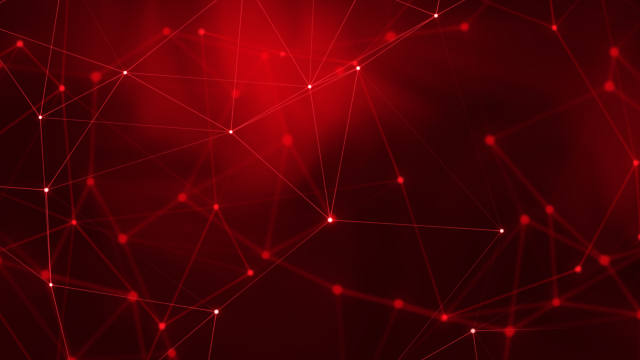
Reproduce this background procedurally as a WebGL 1 fragment shader.

```glsl
precision highp float;

uniform vec2 u_resolution;

vec3 hash3(vec2 p) {
  vec3 q = fract(p.xyx * vec3(0.1031, 0.1030, 0.0973));
  q += dot(q, q.yxz + 33.33);
  return fract((q.xxy + q.yzz) * q.zyx);
}

mat2 rotation(float angle) {
  float c = cos(angle), s = sin(angle);
  return mat2(c, -s, s, c);
}

// Soft elliptical falloff
float glow(vec2 p, vec2 center, vec2 size) {
  vec2 q = (p - center) / size;
  return exp(-dot(q, q));
}

// Smoke from warped, layered sines, in 0..1
float smoke(vec2 p) {
  float sum = 0.0;
  float amplitude = 0.5;
  for (int i = 0; i < 5; i++) {
    p = rotation(0.65) * p * 1.6;
    p += 0.5 * sin(p.yx * 1.2 + float(i) * 1.7);
    sum += amplitude * sin(p.x) * sin(p.y);
    amplitude *= 0.55;
  }
  return smoothstep(-0.6, 0.6, sum);
}

// Jittered grid node: xy is its position in cells, z is 1 if it exists
vec3 gridNode(vec2 id, float seed, float density) {
  vec3 h = hash3(id + seed);
  return vec3(id + 0.06 + 0.88 * h.xy, step(h.z, density));
}

// Thin line that dims towards its middle
float strand(vec2 p, vec2 a, vec2 b, float width) {
  vec2 ab = b - a;
  float t = clamp(dot(p - a, ab) / dot(ab, ab), 0.0, 1.0);
  float d = length(p - a - ab * t) / width;
  return exp(-d * d) * (1.0 - 1.4 * t * (1.0 - t));
}

// Web of linked nodes: x holds lines, y discs, z halos
vec3 network(vec2 p, float cell, float seed, float density,
             float width, float radius, float pixel) {
  vec2 q = rotation(seed) * p / cell;
  vec2 home = floor(q);
  float lineWidth = max(width, 0.6 * pixel) / cell;
  vec3 light = vec3(0.0);
  for (int y = -1; y <= 1; y++) {
    for (int x = -1; x <= 1; x++) {
      vec2 id = home + vec2(float(x), float(y));
      vec3 a = gridNode(id, seed, density);
      float size = radius * (0.75 + 0.5 * hash3(id + seed + 7.0).x);
      float d = length(q - a.xy) * cell;
      light.y += a.z * (1.0 - smoothstep(0.4 * size, 1.3 * size + 0.5 * pixel, d));
      light.z += a.z * exp(-d * d / (9.0 * size * size));

      // Links to the right, upper right, upper and upper left cells
      for (int k = 0; k < 4; k++) {
        float turn = float(k);
        vec2 next = id + vec2(min(1.0, 2.0 - turn), min(1.0, turn));
        vec3 b = gridNode(next, seed, density);
        float chance = hash3(id * 3.0 + seed + turn * 19.0).y;
        float strength = a.z * b.z * smoothstep(0.08, 0.5, chance);
        strength *= 1.0 - smoothstep(1.2, 2.1, distance(a.xy, b.xy));
        light.x += strength * strand(q, a.xy, b.xy, lineWidth);
      }
    }
  }
  return min(light, 1.0);
}

float screenBlend(float base, float light) {
  return base + (1.0 - base) * clamp(light, 0.0, 1.0);
}

void main() {
  vec2 p = gl_FragCoord.xy / u_resolution.y;
  float pixel = 1.0 / u_resolution.y;

  // Smoky backdrop
  float haze = smoke(p * 3.2 + 1.0);
  float center = glow(p, vec2(0.78, 0.82), vec2(0.46, 0.36));
  float left = glow(p, vec2(0.45, 0.6), vec2(0.65, 0.42));
  float right = glow(p, vec2(1.78, 0.55), vec2(0.24, 0.38));
  float red = 0.13 + 0.03 * haze + left * (0.03 + 0.09 * haze);
  red += center * (0.17 + 0.38 * haze) + 0.2 * right * haze;

  // Three webs from blurred to sharp, thinning out at the lower right
  float presence = smoothstep(0.1, 0.6, distance(p, vec2(1.75, 0.0)));
  vec3 far = network(p, 0.22, 2.4, 0.62, 0.0075, 0.013, pixel);
  vec3 middle = network(p, 0.31, 5.3, 0.75, 0.0036, 0.008, pixel);
  vec3 near = network(p, 0.33, 11.7, 0.85, 0.0017, 0.0048, pixel);
  near *= presence;

  red = screenBlend(red, 0.20 * far.x + 0.38 * far.y + 0.06 * far.z);
  red = screenBlend(red, 0.30 * middle.x + 0.60 * middle.y + 0.10 * middle.z);
  red = screenBlend(red, 0.58 * near.x + near.y + 0.22 * near.z);

  // Deep red tint, pale on sharp lines and white in the nearest nodes
  vec3 color = red * vec3(1.0, 0.015, 0.065);
  color.gb += 0.1 * near.x + 0.06 * middle.y;
  color = mix(color, vec3(1.0, 0.93, 0.92), near.y);
  gl_FragColor = vec4(color, 1.0);
}
```
